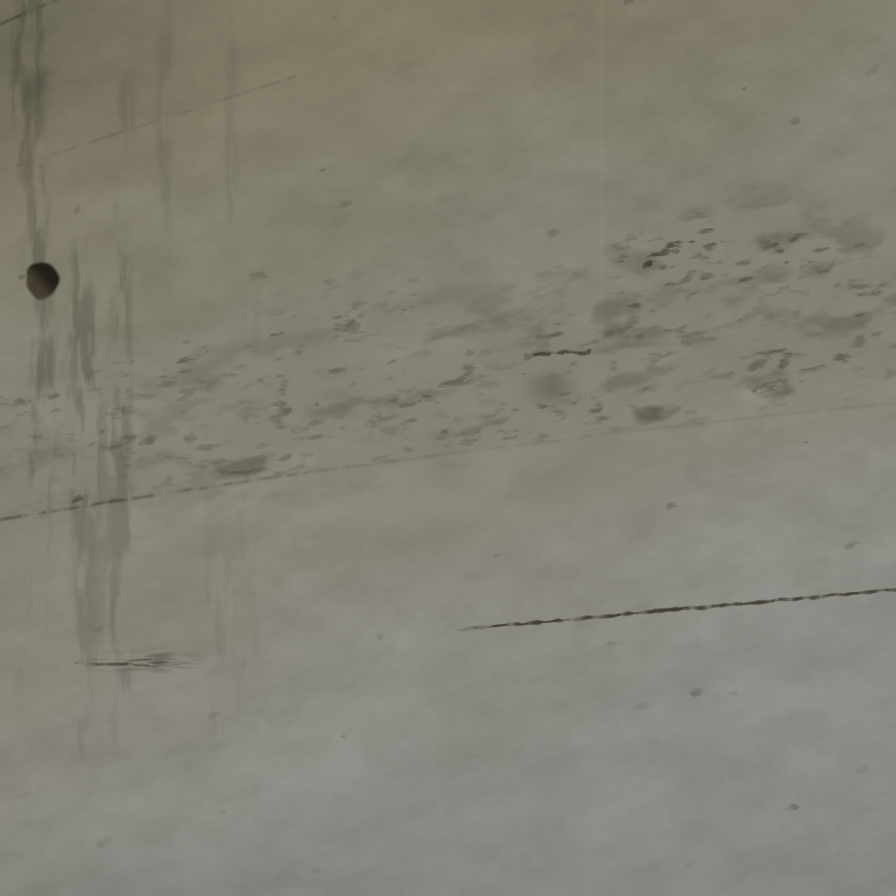
This texture is drawn by a WebGL 2 fragment shader. Its source:

```glsl
#version 300 es
precision highp float;
// Weathered cast concrete wall: slanted seam, pitted band, rain streaks and cracks.
uniform vec2 u_resolution;
out vec4 fragColor;

#define WARM vec3(0.508, 0.487, 0.407)
#define MIDDLE vec3(0.522, 0.511, 0.460)
#define COOL vec3(0.543, 0.543, 0.520)
#define DIRT vec3(0.21, 0.20, 0.165)
#define CLOUD_CONTRAST 0.12
#define GRAIN_CONTRAST 0.04
#define STREAK_STRENGTH 0.27
#define STAIN_STRENGTH 0.22
#define FLECK_STRENGTH 0.5
#define CRACK_STRENGTH 0.85

float hash(vec2 p) {
  return fract(sin(dot(p, vec2(127.1, 311.7))) * 43758.5453);
}

float noise(vec2 p) {
  vec2 i = floor(p), f = fract(p);
  f = f * f * (3.0 - 2.0 * f);
  return mix(mix(hash(i), hash(i + vec2(1, 0)), f.x),
             mix(hash(i + vec2(0, 1)), hash(i + vec2(1, 1)), f.x), f.y);
}

float fbm(vec2 p) {
  float sum = 0.0, amp = 0.5;
  for (int i = 0; i < 5; i++) {
    sum += amp * noise(p);
    p = mat2(1.9, 0.4, -0.4, 1.9) * p + 17.3;
    amp *= 0.5;
  }
  return sum / 0.97;
}

// Soft line from a to b with half width w.
float stroke(vec2 p, vec2 a, vec2 b, float w) {
  vec2 d = b - a;
  float t = clamp(dot(p - a, d) / dot(d, d), 0.0, 1.0);
  return 1.0 - smoothstep(0.3 * w, 1.5 * w, length(p - a - d * t));
}

// Soft elliptical patch.
float patchAt(vec2 p, vec2 centre, vec2 radius) {
  vec2 d = (p - centre) / radius;
  return exp(-dot(d, d));
}

// Scattered ragged pits, one candidate per grid cell.
float pits(vec2 p, float cells, float chance, float size) {
  vec2 g = p * cells, home = floor(g);
  float rag = fbm(p * vec2(90.0, 130.0)) - 0.5, result = 0.0;
  for (int k = 0; k < 9; k++) {
    vec2 id = home + vec2(k % 3 - 1, k / 3 - 1);
    float exists = step(hash(id + 3.7), chance);
    vec2 centre = id + 0.2 + 0.6 * vec2(hash(id + 11.3), hash(id + 29.1));
    float r = size * (0.35 + 0.65 * hash(id + 41.9));
    float d = length((g - centre) * vec2(0.75, 1.3)) + 3.0 * rag * r;
    float depth = 0.2 + 0.8 * pow(hash(id + 53.2), 2.0);
    result = max(result, exists * depth * (1.0 - smoothstep(0.1 * r, 1.1 * r, d)));
  }
  return result;
}

void main() {
  vec2 p = gl_FragCoord.xy / u_resolution;
  float x = p.x, y = p.y;
  vec2 q = vec2(x, y - 0.17 * x);
  float h = y - (0.42 + 0.165 * x - 0.035 * x * x) + 0.004 * (fbm(q * 40.0) - 0.5);
  float below = 1.0 - smoothstep(-0.008, 0.006, h);

  // Base tone: warm at the top, cool at the lower right.
  float cloud = fbm(q * vec2(5.0, 8.0));
  float mottle = fbm(q * vec2(18.0, 28.0) + 5.0);
  float coolness = 0.95 * (1.0 - y) + 0.35 * (x - 0.5) + 0.2 * (cloud - 0.5) + 0.1 * (mottle - 0.5);
  vec3 col = mix(WARM, MIDDLE, smoothstep(-0.02, 0.36, coolness));
  col = mix(col, COOL, smoothstep(0.44, 0.86, coolness));
  float tone = 1.0 + CLOUD_CONTRAST * (0.5 * cloud + 0.8 * mottle - 0.65);
  tone += GRAIN_CONTRAST * (fbm(q * vec2(85.0, 120.0)) - 0.5) + 0.012 * below;
  tone -= 0.14 * patchAt(p, vec2(0.0, 1.0), vec2(0.2, 0.18)) + 0.04 * smoothstep(0.12, 0.0, y);
  col *= tone;

  // Rain streaks along the left side, broken into ragged runs.
  float sx = x + 0.006 * fbm(vec2(x * 30.0, y * 35.0));
  float column = smoothstep(0.45, 0.8, noise(vec2(sx * 42.0, y * 3.5)));
  float run = smoothstep(0.42, 0.68, fbm(vec2(sx * 85.0, y * 17.0)));
  float dirt = STREAK_STRENGTH * column * run * (1.0 - smoothstep(0.1, 0.36, x)) * mix(0.6, 1.0, smoothstep(0.2, 0.6, y));

  // Pitted band above the seam, edged by two rows of flecks.
  float top = 0.13 + 0.1 * x;
  float band = smoothstep(-0.004, 0.015, h) * (1.0 - smoothstep(0.7 * top, 1.2 * top, h + 0.1 * (cloud - 0.5)));
  band *= 0.5 + 0.5 * smoothstep(0.1, 0.7, x);
  float row = exp(-pow((h - top) / 0.014, 2.0));
  float fringe = exp(-pow((h - 0.018) / 0.014, 2.0)) + 0.7 * exp(-pow((h + 0.012) / 0.01, 2.0)) * smoothstep(0.65, 0.4, x);
  float blotch = smoothstep(0.48, 0.75, fbm(q * vec2(22.0, 46.0) + 9.0));
  float fleck = smoothstep(0.57, 0.78, fbm(q * vec2(48.0, 115.0) + 31.0));
  float clump = smoothstep(0.35, 0.65, fbm(q * vec2(9.0, 18.0) + 3.0));
  dirt += STAIN_STRENGTH * blotch * (band + 0.9 * fringe * smoothstep(0.1, 0.3, x) + 0.14);
  dirt += FLECK_STRENGTH * fleck * (0.25 + 0.75 * clump) * (0.8 * band + 0.7 * row + 0.06);
  dirt += 0.75 * pits(q, 30.0, 0.25, 0.24) * band * (0.3 + 0.7 * clump);
  dirt += 0.4 * pits(q + 4.0, 15.0, 0.2, 0.11);

  // Broad stains and the chipped hollow.
  float ragged = smoothstep(0.2, 0.7, mottle) + 0.4 * blotch;
  dirt += ragged * 0.32 * patchAt(p, vec2(0.615, 0.566), vec2(0.025, 0.02));
  dirt += ragged * 0.16 * patchAt(p, vec2(0.37, 0.553), vec2(0.04, 0.018));
  dirt += ragged * 0.16 * patchAt(p, vec2(0.48, 0.825), vec2(0.03, 0.014));
  dirt += ragged * 0.2 * patchAt(p, vec2(0.035, 0.93), vec2(0.025, 0.05));
  vec2 wob = p + 0.012 * (vec2(fbm(p * 80.0), fbm(p * 80.0 + 8.0)) - 0.5);
  float chipped = smoothstep(0.25, 0.6, noise(p * vec2(110.0, 160.0)));
  dirt += 0.7 * (0.35 + 0.65 * chipped) * stroke(wob, vec2(0.59, 0.604), vec2(0.655, 0.608), 0.003);

  // Seam, board marks and cracks.
  float broken = smoothstep(0.15, 0.65, fbm(vec2(x * 110.0, 4.0)));
  dirt += exp(-pow(h / 0.002, 2.0)) * broken * mix(0.42, 0.1, smoothstep(0.12, 0.5, x));
  dirt += 0.14 * broken * stroke(p, vec2(0.02, 0.815), vec2(0.33, 0.915), 0.0018);
  dirt += 0.4 * broken * stroke(p, vec2(0.0, 0.973), vec2(0.07, 1.003), 0.002);
  vec2 cp = p + vec2(0.0, 0.003 * (fbm(vec2(x * 70.0, 7.0)) - 0.5));
  float width = 0.0012 + 0.0016 * noise(vec2(x * 130.0, 12.0));
  float crack = stroke(cp, vec2(0.51, 0.297), vec2(1.01, 0.343), width);
  dirt += CRACK_STRENGTH * (0.25 + 0.75 * broken) * smoothstep(0.5, 0.56, x) * crack;
  float brush = smoothstep(0.35, 0.7, fbm(vec2(x * 45.0, (y - 0.04 * x) * 300.0)));
  dirt += 0.6 * brush * patchAt(p, vec2(0.165, 0.262), vec2(0.045, 0.01));
  dirt += 0.45 * broken * stroke(cp, vec2(0.085, 0.26), vec2(0.165, 0.258), 0.0018);
  col = mix(col, DIRT, min(dirt, 0.9));

  // Pale chip and faint vertical joint.
  col += 0.07 * ragged * patchAt(p, vec2(0.845, 0.56), vec2(0.02, 0.008));
  col += 0.009 * stroke(p, vec2(0.671, 0.6), vec2(0.671, 1.0), 0.003);

  // Round tie hole, shaded from the upper right.
  vec2 hd = (p - vec2(0.047, 0.6875)) * vec2(1.0, 0.93);
  float rim = length(hd) + 0.004 * (noise(p * 90.0) - 0.5);
  vec3 inside = mix(vec3(0.27, 0.245, 0.19), vec3(0.13, 0.12, 0.095), smoothstep(-0.015, 0.012, hd.x + hd.y));
  col = mix(col, inside, 1.0 - smoothstep(0.0165, 0.0215, rim));
  fragColor = vec4(col, 1.0);
}
```
